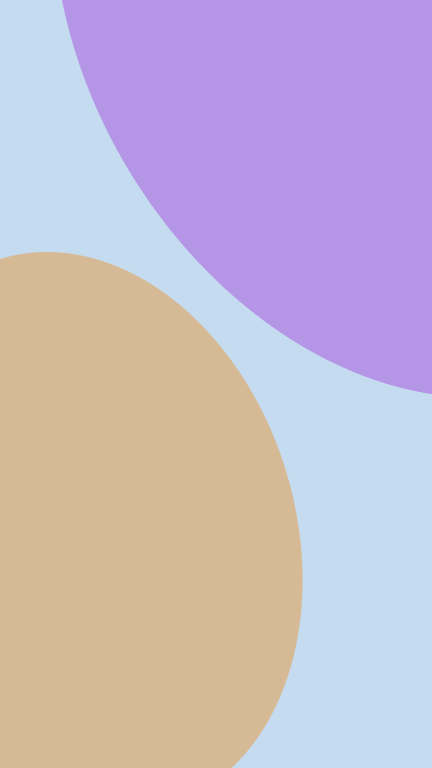
A Shadertoy shader for this background:

```glsl
// Two large tilted ellipses, tan and violet, on a flat pale blue ground.

const vec3 PALE_BLUE = vec3(0.773, 0.859, 0.941);
const vec3 VIOLET = vec3(0.706, 0.584, 0.902);
const vec3 TAN = vec3(0.839, 0.729, 0.584);

// Rotates a point clockwise, which tilts the shape counterclockwise.
vec2 rotate(vec2 p, float angle) {
    float c = cos(angle), s = sin(angle);
    return vec2(c * p.x + s * p.y, c * p.y - s * p.x);
}

// Approximate signed distance to an ellipse, accurate near its edge.
float ellipseDistance(vec2 p, vec2 center, vec2 radii, float tilt) {
    vec2 q = rotate(p - center, tilt) / radii;
    float len = max(length(q), 1e-4);
    return (len - 1.0) * len / max(length(q / radii), 1e-4);
}

// Coverage of a shape, smoothed over one pixel.
float coverage(float dist, float pixel) {
    return clamp(0.5 - dist / pixel, 0.0, 1.0);
}

void mainImage(out vec4 fragColor, in vec2 fragCoord) {
    // Canvas height is one unit.
    float pixel = 1.0 / iResolution.y;
    vec2 p = fragCoord * pixel;

    // Upper right and lower left ellipses.
    float violetDist = ellipseDistance(p, vec2(0.5056, 0.9855), vec2(0.3964, 0.5352), 0.534);
    float tanDist = ellipseDistance(p, vec2(0.1100, 0.3074), vec2(0.2741, 0.3719), 0.299);

    vec3 color = mix(PALE_BLUE, VIOLET, coverage(violetDist, pixel));
    color = mix(color, TAN, coverage(tanDist, pixel));
    fragColor = vec4(color, 1.0);
}
```
